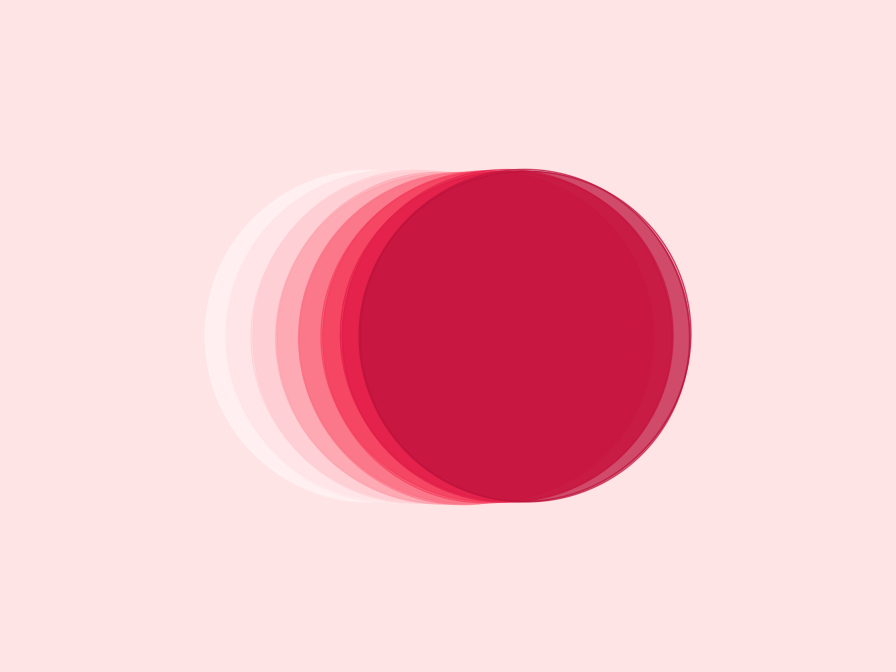
A Shadertoy shader for this background:

```glsl
// Eight overlapping translucent discs, pale to crimson, with loose hand-drawn outlines on blush.
#define DISC_COUNT 8
#define RADIUS 0.2462
#define FILL_ALPHA 0.87
#define TOP_ALPHA 0.73
#define LINE_HALF_WIDTH 0.0011
#define LINE_ALPHA 0.8
#define WOBBLE 0.0012

const vec3 BLUSH = vec3(1.0, 0.894, 0.898);

// Rose ramp, from the rearmost disc to the front one
const vec3 ROSE[DISC_COUNT] = vec3[](
    vec3(1.0, 0.945, 0.949), vec3(1.0, 0.894, 0.902),
    vec3(0.996, 0.804, 0.827), vec3(0.992, 0.643, 0.686),
    vec3(0.984, 0.443, 0.522), vec3(0.957, 0.247, 0.369),
    vec3(0.882, 0.114, 0.282), vec3(0.745, 0.071, 0.235));

// Horizontal disc centres, in canvas heights from the middle
const float CENTER_X[DISC_COUNT] = float[](
    -0.1146, -0.0833, -0.0451, -0.0087, 0.0243, 0.0590, 0.0877, 0.1146);

// Signed distance to a circle with a slightly uneven rim
float roughCircle(vec2 p, float seed) {
    float angle = atan(p.y, p.x);
    float rim = sin(2.0 * angle + seed * 2.4) + 0.5 * sin(3.0 * angle + seed * 4.1);
    return length(p) - RADIUS - WOBBLE * rim;
}

// Antialiased coverage of the inside of a distance field
float coverage(float dist, float pixel) {
    return 1.0 - smoothstep(-0.75 * pixel, 0.75 * pixel, dist);
}

void mainImage(out vec4 fragColor, in vec2 fragCoord) {
    vec2 p = (fragCoord - 0.5 * iResolution.xy) / iResolution.y;
    float pixel = 1.0 / iResolution.y;
    vec3 color = BLUSH;

    for (int i = 0; i < DISC_COUNT; i++) {
        float layer = float(i);
        float sag = 0.004 * exp(-0.5 * (layer - 3.5) * (layer - 3.5));
        vec2 q = p - vec2(CENTER_X[i], -sag);

        // Translucent fill
        float alpha = i == DISC_COUNT - 1 ? TOP_ALPHA : FILL_ALPHA;
        color = mix(color, ROSE[i], alpha * coverage(length(q) - RADIUS, pixel));

        // Two loose outline passes
        for (int pass = 0; pass < 2; pass++) {
            float rim = abs(roughCircle(q, layer + 3.7 * float(pass)));
            color = mix(color, ROSE[i], LINE_ALPHA * coverage(rim - LINE_HALF_WIDTH, pixel));
        }
    }

    fragColor = vec4(color, 1.0);
}
```
